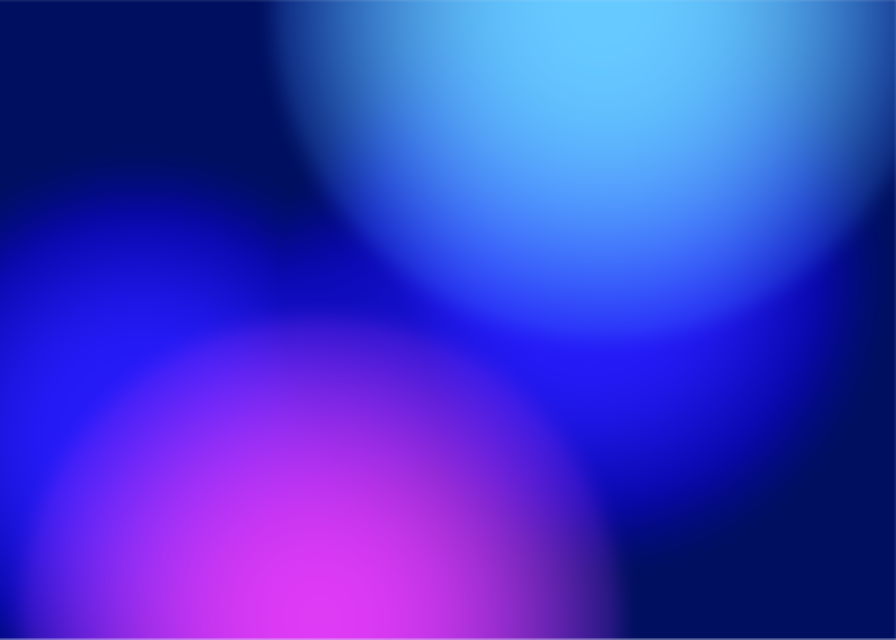
This background is drawn by a WebGL 1 fragment shader. Its source:

```glsl
precision highp float;

uniform vec2 u_resolution;

const float ASPECT = 1.4;
const vec3 NAVY = vec3(0.0, 0.06, 0.375);
const vec3 DEEP_BLUE = vec3(0.025, 0.025, 0.65);
const vec3 BRIGHT_BLUE = vec3(0.145, 0.105, 0.97);
const vec3 SKY = vec3(0.40, 0.79, 1.0);
const vec3 SKY_RIM = vec3(0.22, 0.53, 0.99);
const vec3 MAGENTA = vec3(0.87, 0.23, 0.96);
const vec3 VIOLET_RIM = vec3(0.64, 0.19, 0.99);
const vec3 BORDER = vec3(0.86, 0.88, 0.96);

// Radial falloff: 1 at the center, 0 at the radius
float falloff(vec2 p, vec2 center, float radius, float power) {
    float t = min(length(p - center) / radius, 1.0);
    return 1.0 - pow(t, power);
}

// Paints a feathered disc whose tint shifts from rim to core
vec3 paintDisc(vec3 ground, float body, vec3 rim, vec3 core) {
    float alpha = body * smoothstep(0.0, 0.25, body);
    return mix(ground, mix(rim, core, body), alpha);
}

// Three-stop ramp from the dark ground to the glow core
vec3 glowRamp(float amount) {
    vec3 outer = mix(NAVY, DEEP_BLUE, smoothstep(0.0, 0.45, amount));
    return mix(outer, BRIGHT_BLUE, smoothstep(0.22, 0.9, amount));
}

float screenBlend(float a, float b) {
    return 1.0 - (1.0 - a) * (1.0 - b);
}

// Thin line hugging an edge, given the distance to it
float edgeLine(float distanceToEdge) {
    return 1.0 - smoothstep(0.0014, 0.0036, distanceToEdge);
}

void main() {
    vec2 p = gl_FragCoord.xy / u_resolution * vec2(ASPECT, 1.0);

    // Blue halos behind the discs
    float leftHalo = falloff(p, vec2(0.22, 0.317), 0.46, 1.5);
    float rightHalo = falloff(p, vec2(0.92, 0.572), 0.485, 1.5);
    vec3 color = glowRamp(screenBlend(leftHalo, rightHalo));

    // Large soft discs
    float skyBody = falloff(p, vec2(0.943, 0.985), 0.555, 2.5);
    float magentaBody = falloff(p, vec2(0.50, 0.035), 0.51, 2.2);
    color = paintDisc(color, skyBody, SKY_RIM, SKY);
    color = paintDisc(color, magentaBody, VIOLET_RIM, MAGENTA);

    // Faint pale border lines
    color = mix(color, BORDER, 0.42 * edgeLine(p.y));
    color = mix(color, BORDER, 0.1 * edgeLine(1.0 - p.y));
    color = mix(color, BORDER, 0.1 * edgeLine(ASPECT - p.x));

    gl_FragColor = vec4(color, 1.0);
}
```
